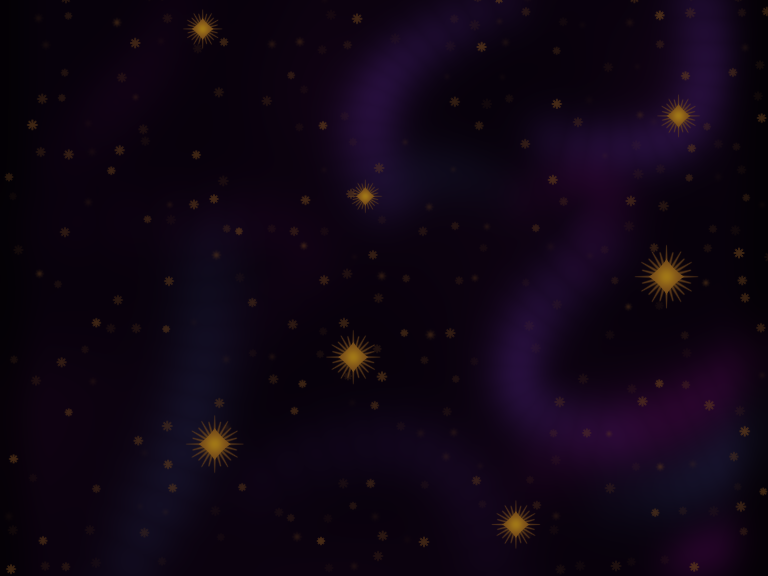
Write a Shadertoy shader that draws this background.

```glsl
const vec3 NIGHT   = vec3(0.028, 0.004, 0.042);
const vec3 VIOLET  = vec3(0.115, 0.055, 0.195);
const vec3 MAGENTA = vec3(0.105, 0.010, 0.105);
const vec3 BLUE    = vec3(0.035, 0.055, 0.095);
const vec3 HAZE    = vec3(0.040, 0.006, 0.036);
const vec3 AMBER   = vec3(0.40, 0.25, 0.10);
const vec3 GOLD    = vec3(0.52, 0.34, 0.10);
const vec3 CORE    = vec3(0.64, 0.48, 0.09);
const float TAU = 6.2831853;
const int   RIBBON_STEPS = 14;
const int   SUN_COUNT = 7;
const float SUN_RAYS = 24.0;
const float SPARK_RAYS = 8.0;
const float SPARK_CELL = 0.045;
const float SPARK_SHARE = 0.42;

vec3 hash3(vec2 p) {
    vec3 q = fract(p.xyx * vec3(0.1031, 0.1030, 0.0973));
    q += dot(q, q.yxz + 33.33);
    return fract((q.xxy + q.yzz) * q.zyx);
}

float noise(vec2 p) {
    vec2 i = floor(p), f = fract(p);
    f = f * f * (3.0 - 2.0 * f);
    float low  = mix(hash3(i).x, hash3(i + vec2(1, 0)).x, f.x);
    float high = mix(hash3(i + vec2(0, 1)).x, hash3(i + vec2(1, 1)).x, f.x);
    return mix(low, high, f.y);
}

// Soft band along a quadratic curve, fading at both ends
float ribbon(vec2 p, vec2 a, vec2 b, vec2 c, float width) {
    float glow = 0.0;
    for (int i = 0; i <= RIBBON_STEPS; i++) {
        float t = float(i) / float(RIBBON_STEPS);
        vec2 d = (p - mix(mix(a, b, t), mix(b, c, t), t)) / width;
        float fade = 0.45 + 0.55 * sin(0.5 * TAU * t);
        glow = max(glow, fade * exp(-dot(d, d)));
    }
    return glow;
}

vec3 nebula(vec2 p) {
    p += 0.025 * (vec2(noise(p * 6.0), noise(p * 6.0 + 40.0)) - 0.5);
    vec3 c = vec3(0);
    // Violet meanders
    c += VIOLET * ribbon(p, vec2(1.21, 1.02), vec2(1.28, 0.70), vec2(0.97, 0.76), 0.058);
    c += VIOLET * ribbon(p, vec2(1.03, 0.57), vec2(0.76, 0.30), vec2(1.05, 0.25), 0.060);
    c += VIOLET * 0.85 * ribbon(p, vec2(0.86, 1.0), vec2(0.57, 0.86), vec2(0.66, 0.66), 0.058);
    c += VIOLET * 0.38 * ribbon(p, vec2(0.46, 0.16), vec2(0.80, 0.36), vec2(0.86, 0.0), 0.065);
    // Magenta edges
    c += MAGENTA * 0.75 * ribbon(p, vec2(0.92, 0.65), vec2(1.12, 0.74), vec2(1.02, 0.56), 0.055);
    c += MAGENTA * ribbon(p, vec2(0.95, 0.20), vec2(1.17, 0.27), vec2(1.36, 0.40), 0.065);
    c += MAGENTA * ribbon(p, vec2(1.17, 0.02), vec2(1.21, 0.04), vec2(1.26, 0.06), 0.050);
    c += MAGENTA * 0.35 * ribbon(p, vec2(0.32, 1.0), vec2(0.24, 0.84), vec2(0.13, 0.74), 0.060);
    c += MAGENTA * 0.25 * ribbon(p, vec2(0.04, 0.61), vec2(0.75, 0.68), vec2(0.42, 0.42), 0.070);
    // Blue wisps
    c += BLUE * 1.1 * ribbon(p, vec2(1.08, 0.14), vec2(1.25, 0.16), vec2(1.38, 0.30), 0.065);
    c += BLUE * ribbon(p, vec2(0.36, 0.57), vec2(0.39, 0.32), vec2(0.21, -0.02), 0.065);
    c += BLUE * 0.6 * ribbon(p, vec2(0.66, 0.66), vec2(0.74, 0.72), vec2(0.86, 0.66), 0.060);
    float cloud = noise(p * 3.5 + 7.0);
    return c * (0.75 + 0.4 * noise(p * 5.0 + 19.0)) + HAZE * cloud * cloud * cloud;
}

// x: distance across the nearest ray, y: index of that ray
vec2 nearestRay(vec2 d, float count) {
    float turn = atan(d.y, d.x + 1e-6) * count / TAU;
    float index = floor(turn + 0.5);
    return vec2(length(d) * abs(sin((turn - index) * TAU / count)), index);
}

void addSuns(inout vec3 color, vec2 p, float aspect, float pixel) {
    for (int i = 0; i < SUN_COUNT; i++) {
        float n = float(i);
        vec2 spot = fract(vec2(0.45, 0.38) + n * vec2(0.7549, 0.5698));
        float radius = 0.024 + 0.034 * fract(0.67 + n * 0.618);
        vec2 d = (p - vec2((0.1 + 0.8 * spot.x) * aspect, spot.y)) / radius;
        float r = length(d), soft = pixel / radius;
        if (r > 1.5) continue;
        vec2 ray = nearestRay(d, SUN_RAYS);
        float odd = mod(ray.y, 2.0);
        float reach = mod(ray.y, 6.0) < 0.5 ? 1.0 : 0.92 - 0.12 * odd;
        float width = 0.055 * (1.1 - r);
        float spikes = smoothstep(soft, -soft, ray.x - width) * smoothstep(soft, -soft, r - reach);
        float diamond = pow(abs(d.x), 0.85) + pow(abs(d.y), 0.85);
        float body = smoothstep(soft, -soft, diamond - 0.62);
        color = mix(color, AMBER, 0.12 * exp(-4.0 * r * r));
        color = mix(color, AMBER, 0.8 * spikes);
        color = mix(color, mix(AMBER, GOLD, exp(-3.0 * r * r)), body);
        color = mix(color, CORE, 0.9 * exp(-14.0 * r * r));
    }
}

void addSparks(inout vec3 color, vec2 p, float pixel) {
    vec2 cell = floor(p / SPARK_CELL);
    vec3 h = hash3(cell + 11.0), k = hash3(cell + 83.0);
    float crowd = 0.5 + noise(cell * 0.22 + 5.0);
    if (h.z > SPARK_SHARE * crowd) return;
    float radius = mix(0.0065, 0.0092, k.x);
    vec2 d = p - (cell + 0.21 + 0.58 * h.xy) * SPARK_CELL;
    float r = length(d);
    float across = nearestRay(d, SPARK_RAYS).x;
    float crisp = smoothstep(pixel, 0.0, across - 0.0009) * smoothstep(pixel, -pixel, r - radius);
    float blurred = 0.6 * exp(-3.0 * r * r / (radius * radius));
    float strength = 0.10 + 0.65 * k.y * k.y;
    color = mix(color, AMBER, strength * mix(crisp, blurred, 0.2 + 0.7 * step(0.75, k.z)));
}

void mainImage(out vec4 fragColor, in vec2 fragCoord) {
    float pixel = 1.0 / iResolution.y;
    float aspect = iResolution.x * pixel;
    vec2 p = fragCoord * pixel;
    vec3 color = NIGHT + nebula(p);
    // Darker left and right borders
    color *= 0.45 + 0.55 * smoothstep(0.0, 0.09, min(p.x, aspect - p.x));
    addSparks(color, p, pixel);
    addSuns(color, p, aspect, pixel);
    fragColor = vec4(color, 1.0);
}
```
